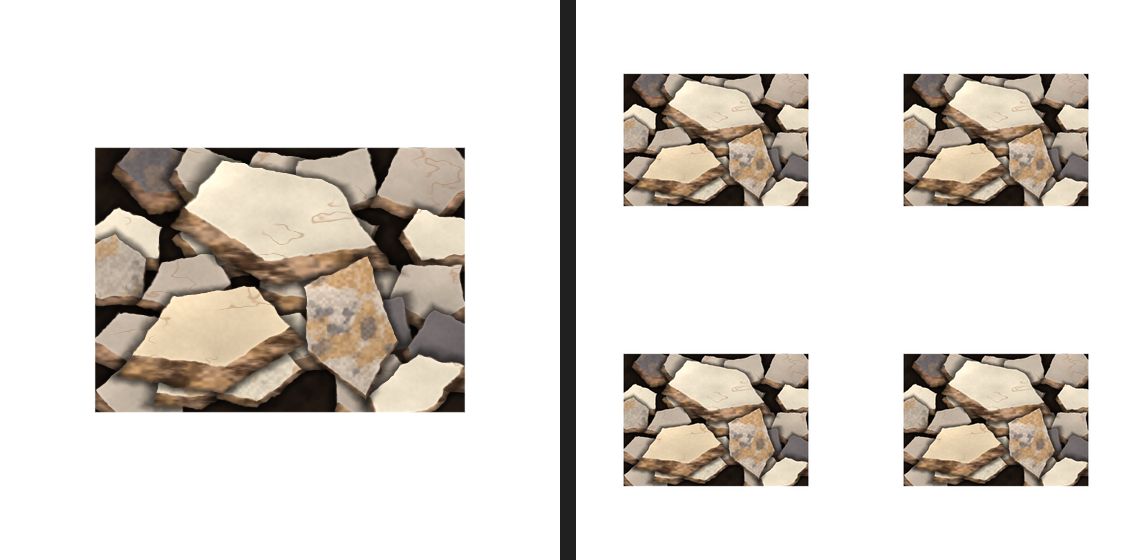
Left: one tile. Right: repeated 2 by 2.
A WebGL 2 fragment shader for this texture:

```glsl
#version 300 es
precision highp float;

uniform vec2 u_resolution;
out vec4 fragColor;

#define PAPER vec3(1.0)
#define CREAM vec3(0.91, 0.86, 0.77)
#define TAUPE vec3(0.73, 0.67, 0.61)
#define SLATE vec3(0.42, 0.39, 0.39)
#define RUST vec3(0.66, 0.46, 0.32)
#define OCHRE vec3(0.74, 0.56, 0.36)
#define GAP vec3(0.11, 0.08, 0.06)
#define FRAME_MIN vec2(0.170, 0.264)
#define FRAME_MAX vec2(0.830, 0.736)
#define GRID vec2(5.0, 5.0)
#define SOFT 0.0016
#define ROUGH 0.018

const float TAU = 6.2831853;
const int BIG_STONES = 3;

float hash(vec2 p) {
    return fract(sin(dot(p, vec2(127.1, 311.7))) * 43758.5453);
}

// Value noise that wraps after one canvas width
float noise(vec2 uv, vec2 freq) {
    vec2 p = uv * freq;
    vec2 i = floor(p);
    vec2 f = p - i;
    f = f * f * (3.0 - 2.0 * f);
    vec2 a = mod(i, freq);
    vec2 b = mod(i + 1.0, freq);
    return mix(mix(hash(a), hash(vec2(b.x, a.y)), f.x),
               mix(hash(vec2(a.x, b.y)), hash(b), f.x), f.y);
}

float fbm(vec2 uv, vec2 freq) {
    float sum = 0.0;
    float gain = 0.533;
    for (int i = 0; i < 4; i++) {
        sum += gain * noise(uv, freq);
        uv += 0.137;
        freq *= 2.0;
        gain *= 0.5;
    }
    return sum;
}

vec2 rotate(vec2 p, float angle) {
    float c = cos(angle), s = sin(angle);
    return vec2(c * p.x - s * p.y, s * p.x + c * p.y);
}

// Distances to the flat top face (x) and to the whole extruded block (y)
vec2 blockDistance(vec2 p, vec2 halfSize, vec2 drop, float seed) {
    vec2 q = p / halfSize;
    vec2 sweep = drop / halfSize;
    vec2 d = vec2(-9.0);
    for (float i = 0.0; i < 5.0; i++) {
        float angle = TAU * (i + 0.05 + 0.4 * hash(vec2(seed, i))) / 5.0;
        vec2 normal = vec2(cos(angle), sin(angle));
        float side = dot(q, normal) - mix(0.78, 1.0, hash(vec2(i + 7.0, seed)));
        d = max(d, vec2(side, side - max(dot(sweep, normal), 0.0)));
    }
    return d * min(halfSize.x, halfSize.y);
}

// Smooth cut face: clouds, thin veins, weathered blotches and fine grain
vec3 topColour(vec2 uv, vec3 base, float weathered) {
    vec3 c = base * (0.87 + 0.26 * fbm(uv, vec2(9.0, 14.0)));
    float ridge = abs(fbm(uv + 0.31, vec2(9.0, 17.0)) - 0.5);
    float vein = (1.0 - smoothstep(0.0, 0.018, ridge)) * smoothstep(0.4, 0.65, noise(uv, vec2(14.0)));
    c = mix(c, RUST, 0.4 * vein);
    float stain = smoothstep(0.5, 0.64, fbm(uv + 0.53, vec2(24.0)));
    float lichen = smoothstep(0.53, 0.7, fbm(uv + 0.77, vec2(32.0)));
    c = mix(c, OCHRE, 0.75 * weathered * stain);
    c = mix(c, SLATE, 0.7 * weathered * lichen);
    return c + (noise(uv, vec2(190.0)) - 0.5) * mix(0.025, 0.14, weathered);
}

// Broken side face: layered rusty strata
vec3 sideColour(vec2 uv, vec3 base) {
    float strata = fbm(uv + 0.2, vec2(18.0, 64.0));
    vec3 c = mix(RUST * 0.5, mix(RUST, base, 0.35), smoothstep(0.3, 0.62, strata));
    c = mix(c, OCHRE, 0.6 * smoothstep(0.52, 0.68, fbm(uv, vec2(22.0))));
    return c * (0.75 + 0.4 * noise(uv, vec2(90.0, 150.0)));
}

vec3 stonePile(vec2 uv) {
    vec3 colour = GAP * (0.5 + fbm(uv, vec2(40.0)));
    vec2 warp = ROUGH * (vec2(fbm(uv, vec2(28.0)), fbm(uv + 0.43, vec2(28.0))) - 0.5);
    int small = int(GRID.x * GRID.y);

    for (int i = 0; i < small + BIG_STONES; i++) {
        float seed = float(i) + 3.0;
        vec4 rnd = vec4(hash(vec2(seed, 21.0)), hash(vec2(seed, 32.0)),
                        hash(vec2(seed, 43.0)), hash(vec2(seed, 54.0)));

        // Small stones: jittered rows, from the back to the front
        vec2 cell = vec2(mod(float(i), GRID.x), GRID.y - 1.0 - floor(float(i) / GRID.x));
        vec2 centre = mix(FRAME_MIN, FRAME_MAX, (cell + 0.2 + 0.6 * rnd.xy) / GRID);
        vec2 halfSize = mix(vec2(0.060, 0.042), vec2(0.088, 0.058), rnd.zw);
        float tilt = 1.3 * (rnd.z - 0.5);
        float depth = mix(0.012, 0.036, rnd.x);
        float weathered = 0.7 * smoothstep(0.6, 0.9, rnd.y);
        vec3 base = mix(CREAM, TAUPE, smoothstep(0.25, 0.85, rnd.w));
        base = mix(base, SLATE, step(0.86, rnd.x));

        // Big stones: a ring of three on top, the last one upright
        if (i >= small) {
            float k = float(i - small);
            float upright = step(1.5, k);
            float angle = TAU * (k / 3.0 + 0.25);
            centre = vec2(0.5, 0.485) + vec2(0.145, 0.135) * vec2(cos(angle), sin(angle));
            halfSize = vec2(0.155 - 0.035 * k, mix(0.072, 0.115, upright));
            tilt = mix(0.35 * k - 0.2, 0.25, upright);
            depth = mix(0.045, 0.008, upright);
            weathered = upright;
            base = mix(CREAM * vec3(1.0, 1.0 - 0.04 * k, 1.0 - 0.1 * k), TAUPE * 1.08, upright);
        }

        vec2 p = rotate(uv - centre + warp, -tilt);
        vec2 d = blockDistance(p, halfSize, rotate(vec2(0.0, -depth), -tilt), seed);

        // Contact shadow on the stones behind
        colour *= mix(0.4, 1.0, smoothstep(-0.002, 0.016, d.y));
        if (d.y < SOFT) {
            vec2 grainUv = uv + rnd.xy;
            float light = 1.0 + 0.6 * dot(uv - centre, vec2(-0.5, 1.0));
            vec3 top = topColour(grainUv, base, weathered) * light;
            top += 0.06 * smoothstep(-0.006, 0.0, d.x);
            vec3 side = sideColour(grainUv, base) * mix(1.0, 0.6, smoothstep(-0.012, 0.0, d.y));
            vec3 stone = mix(top, side, smoothstep(-SOFT, SOFT, d.x));
            colour = mix(stone, colour, smoothstep(-SOFT, SOFT, d.y));
        }
    }
    return clamp(colour, 0.0, 1.0);
}

void main() {
    vec2 uv = gl_FragCoord.xy / u_resolution;
    vec2 outside = max(FRAME_MIN - uv, uv - FRAME_MAX);
    float frame = max(outside.x, outside.y);
    vec3 colour = PAPER;
    if (frame < SOFT) {
        colour = mix(stonePile(uv), PAPER, smoothstep(-SOFT, SOFT, frame));
    }
    fragColor = vec4(colour, 1.0);
}
```
